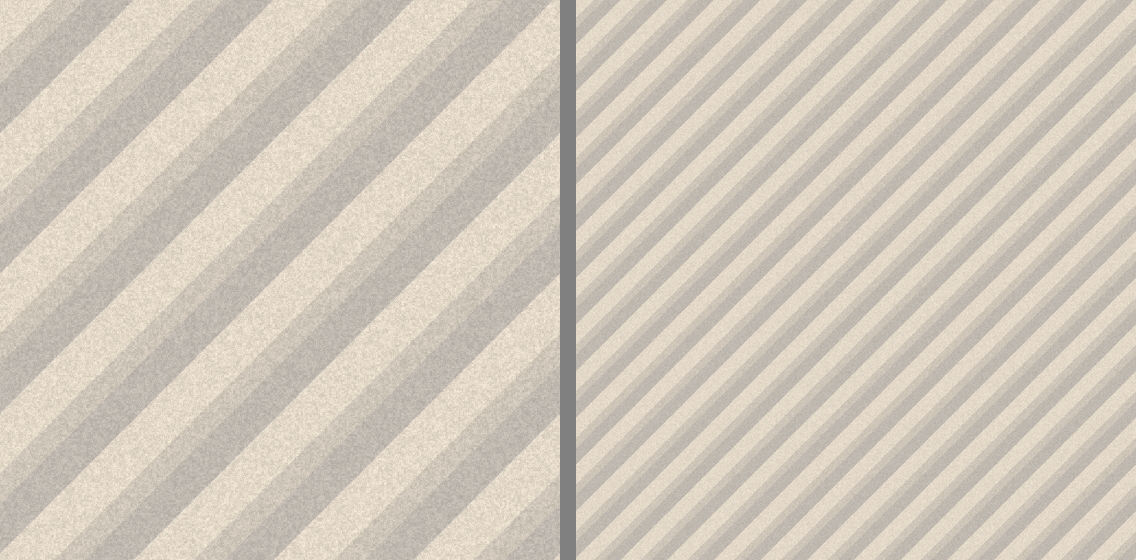
Left, the tile; right, the same tile 3 across and 3 down.
Reproduce this pattern procedurally as a WebGL 1 fragment shader.

```glsl
precision highp float;

uniform vec2 u_resolution;

const float REPEATS = 4.0;         // diagonal repeats across and down
const float CREAM_CENTER = 0.168;  // band positions, in parts of a repeat
const float CREAM_WIDTH = 0.43;
const float LIGHT_CENTER = 0.493;
const float LIGHT_WIDTH = 0.22;
const vec3 CREAM = vec3(0.892, 0.850, 0.785);
const vec3 LIGHT_GRAY = vec3(0.810, 0.774, 0.725);
const vec3 DARK_GRAY = vec3(0.752, 0.724, 0.690);
const float FINE_CELLS = 512.0;    // grain cells across the canvas
const float SOFT_CELLS = 256.0;
const float CLOUD_CELLS = 64.0;
const float FINE_AMOUNT = 0.09;    // grain strength, relative to the colour
const float SOFT_AMOUNT = 0.10;
const float CLOUD_AMOUNT = 0.015;

float hash(vec2 p) {
  vec3 q = fract(vec3(p.xyx) * 0.1031);
  q += dot(q, q.yzx + 33.33);
  return fract((q.x + q.y) * q.z);
}

// Random value per cell, wrapping at the canvas edges
float cellNoise(vec2 cell, float cells) {
  return hash(mod(cell, cells) + cells * 0.37);
}

// Smooth value noise that wraps
float valueNoise(vec2 uv, float cells) {
  vec2 p = uv * cells;
  vec2 i = floor(p);
  vec2 f = fract(p);
  f = f * f * (3.0 - 2.0 * f);
  float bottom = mix(cellNoise(i, cells), cellNoise(i + vec2(1.0, 0.0), cells), f.x);
  float top = mix(cellNoise(i + vec2(0.0, 1.0), cells), cellNoise(i + 1.0, cells), f.x);
  return mix(bottom, top, f.y);
}

// Coverage of a band on the repeating axis
float band(float phase, float center, float width, float blur) {
  float d = abs(fract(phase - center + 0.5) - 0.5) - 0.5 * width;
  return 1.0 - smoothstep(-blur, blur, d);
}

void main() {
  vec2 uv = gl_FragCoord.xy / u_resolution;

  // Diagonal stripes
  float phase = REPEATS * (uv.x - uv.y);
  float blur = REPEATS / min(u_resolution.x, u_resolution.y);
  vec3 color = DARK_GRAY;
  color = mix(color, LIGHT_GRAY, band(phase, LIGHT_CENTER, LIGHT_WIDTH, blur));
  color = mix(color, CREAM, band(phase, CREAM_CENTER, CREAM_WIDTH, blur));

  // Paper grain
  float grain = FINE_AMOUNT * (cellNoise(floor(uv * FINE_CELLS), FINE_CELLS) - 0.5);
  grain += SOFT_AMOUNT * (valueNoise(uv, SOFT_CELLS) - 0.5);
  grain += CLOUD_AMOUNT * (valueNoise(uv, CLOUD_CELLS) - 0.5);

  gl_FragColor = vec4(color * (1.0 + grain), 1.0);
}
```
